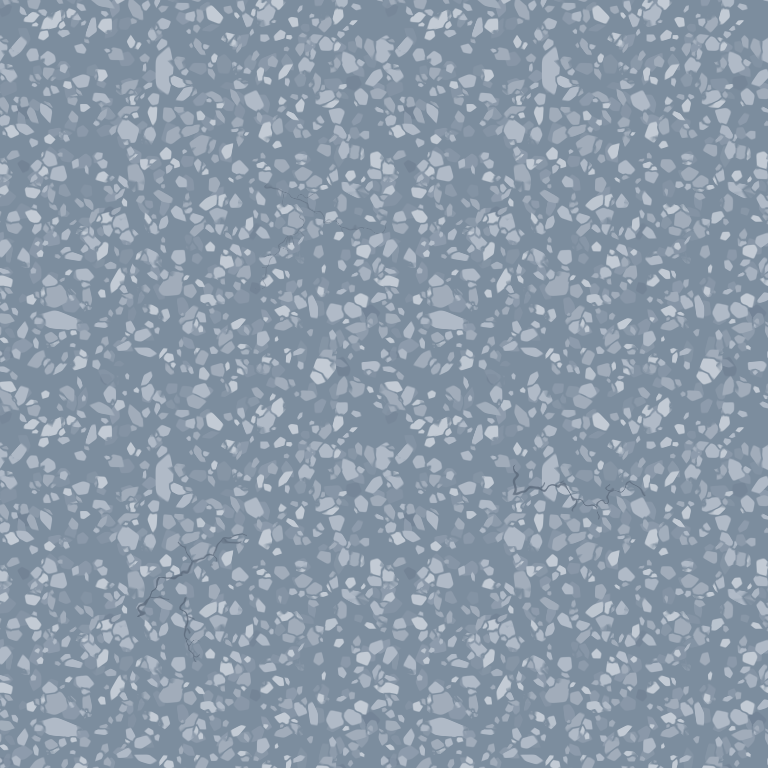
Give the GLSL for this texture, as a three.js fragment shader.

```glsl
// Blue-grey terrazzo: pale stone chips in a repeating tile, over fainter sunken ones.
// Chips are rounded random polygons scattered on jittered grids; the nearest chip wins
// and keeps a thin gap to its neighbour. A few jagged cracks run across the slab.
varying vec2 vUv;

const float TAU = 6.2831853;
const float SOFT = 0.0011;             // half width of a smoothed edge
const float GAP = 0.0022;              // cement left between touching chips
const vec2 TILE = vec2(0.503, 0.53);   // size of the repeating pattern

const vec3 CEMENT = vec3(0.486, 0.551, 0.618);
const vec3 STAIN = vec3(0.450, 0.512, 0.585);
const vec3 SUNKEN = vec3(0.550, 0.605, 0.670);
const vec3 GREY_CHIP = vec3(0.630, 0.675, 0.730);
const vec3 PALE_CHIP = vec3(0.690, 0.730, 0.782);
const vec3 BRIGHT_CHIP = vec3(0.765, 0.797, 0.835);
const vec3 CRACK = vec3(0.345, 0.400, 0.470);

vec3 hash3(vec2 cell, float seed) {
  vec3 q = fract(vec3(cell.xyx) * vec3(0.1031, 0.1030, 0.0973) + seed * 0.1373);
  q += dot(q, q.yxz + 33.33);
  return fract((q.xxy + q.yzz) * q.zyx);
}

vec2 noise2(vec2 p) {
  vec2 i = floor(p), f = fract(p);
  f = f * f * (3.0 - 2.0 * f);
  vec2 low = mix(hash3(i, 1.0).xy, hash3(i + vec2(1.0, 0.0), 1.0).xy, f.x);
  vec2 high = mix(hash3(i + vec2(0.0, 1.0), 1.0).xy, hash3(i + 1.0, 1.0).xy, f.x);
  return mix(low, high, f.y);
}

vec2 heading(float angle) {
  return vec2(cos(angle), sin(angle));
}

float inside(float d) {
  return 1.0 - smoothstep(-SOFT, SOFT, d);
}

// Rounded five-sided polygon, turned and stretched at random.
float chipDistance(vec2 p, float radius, vec2 key, float seed) {
  vec3 form = hash3(key, seed + 3.0);
  vec2 axis = heading(form.x * TAU);
  float stretch = sqrt(mix(1.0, 2.3, form.y * form.y));
  p = vec2(dot(p, axis) / stretch, dot(p, vec2(-axis.y, axis.x)) * stretch) / radius;
  float sum = 0.0;
  for (int k = 0; k < 5; k++) {
    vec3 side = hash3(key, seed + 5.0 + float(k));
    float angle = (float(k) + 0.45 * side.x) * TAU / 5.0;
    float reach = max(dot(p, heading(angle)), 0.0) / mix(0.75, 1.25, side.y);
    sum += pow(reach, 8.0);
  }
  return (pow(sum, 0.125) - 1.0) * radius;
}

// Keeps the two smallest chip distances in near, and the tone of the nearest.
void scatter(vec2 p, vec2 cells, float radius, float chance, float seed,
             inout vec2 near, inout float tone) {
  vec2 cellSize = TILE / cells;
  vec2 home = floor(p / cellSize);
  for (int y = -1; y <= 1; y++) {
    for (int x = -1; x <= 1; x++) {
      vec2 cell = home + vec2(float(x), float(y));
      vec2 key = mod(cell, cells);
      vec3 place = hash3(key, seed);
      if (place.z > chance) continue;
      vec3 look = hash3(key, seed + 2.0);
      vec2 centre = (cell + 0.5 + 0.9 * (place.xy - 0.5)) * cellSize;
      float d = chipDistance(p - centre, radius * mix(0.65, 1.3, look.x), key, seed);
      if (d < near.x) {
        near = vec2(d, near.x);
        tone = look.y;
      } else {
        near.y = min(near.y, d);
      }
    }
  }
}

float chipMask(vec2 near) {
  return inside(max(near.x, 0.5 * (near.x - near.y + GAP)));
}

float segmentDistance(vec2 p, vec2 a, vec2 b) {
  vec2 along = b - a;
  return length(p - a - along * clamp(dot(p - a, along) / dot(along, along), 0.0, 1.0));
}

// Wandering line of seven steps with a short side branch at every joint.
float crack(vec2 p, vec2 start, float angle, float bend, float stride, float width) {
  p += (noise2(p * 110.0) - 0.5) * 0.011;
  float d = 1.0;
  for (int i = 0; i < 7; i++) {
    float n = float(i);
    vec3 h = hash3(vec2(n, 4.0), start.x * 50.0);
    float turn = angle + bend * n + 1.3 * (h.x - 0.5);
    vec2 joint = start + stride * heading(turn);
    float side = h.y < 0.5 ? -1.1 : 1.1;
    vec2 tip = joint + stride * h.z * heading(turn + side);
    d = min(d, segmentDistance(p, start, joint) - width * (1.0 - 0.1 * n));
    d = min(d, segmentDistance(p, joint, tip) - 0.4 * width);
    start = joint;
  }
  return inside(d);
}

void main() {
  vec2 stain = vec2(1.0), sunken = vec2(1.0), chips = vec2(1.0);
  float stainTone = 0.0, sunkenTone = 0.0, tone = 0.0;
  scatter(vUv, vec2(4.0), 0.0085, 0.5, 11.0, stain, stainTone);
  scatter(vUv, vec2(20.0, 21.0), 0.0075, 0.5, 23.0, sunken, sunkenTone);
  scatter(vUv, vec2(8.0), 0.0135, 0.35, 37.0, chips, tone);
  scatter(vUv, vec2(20.0, 21.0), 0.0075, 0.75, 41.0, chips, tone);
  scatter(vUv, vec2(30.0, 32.0), 0.0040, 0.38, 59.0, chips, tone);

  // Cement, stains and sunken chips, then the polished chips on top.
  vec3 colour = mix(CEMENT, STAIN, inside(stain.x) * mix(0.5, 1.0, stainTone));
  colour = mix(colour, SUNKEN, chipMask(sunken) * mix(0.4, 1.1, sunkenTone));
  vec3 stone = mix(GREY_CHIP, PALE_CHIP, smoothstep(0.34, 0.44, tone));
  stone = mix(stone, BRIGHT_CHIP, smoothstep(0.74, 0.82, tone));
  colour = mix(colour, stone, chipMask(chips));

  // Two strong cracks and a hairline one, each forked.
  float strong = crack(vUv, vec2(0.67, 0.39), -0.85, 0.24, 0.029, 0.0018);
  strong = max(strong, crack(vUv, vec2(0.18, 0.20), 0.5, 0.02, 0.027, 0.0017));
  strong = max(strong, crack(vUv, vec2(0.24, 0.22), -1.2, 0.0, 0.012, 0.0015));
  float hairline = crack(vUv, vec2(0.345, 0.76), -0.7, 0.1, 0.024, 0.0006);
  hairline = max(hairline, crack(vUv, vec2(0.395, 0.715), -2.0, 0.0, 0.016, 0.0004));
  colour = mix(colour, CRACK, max(0.75 * strong, 0.6 * hairline));
  gl_FragColor = vec4(colour, 1.0);
}
```
